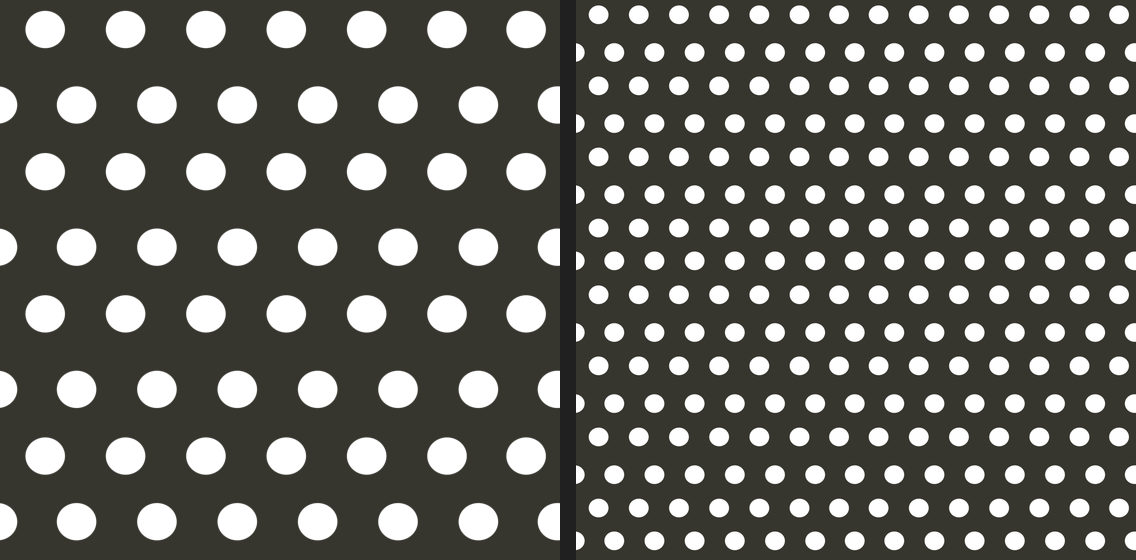
Left, the tile; right, the same tile 2 across and 2 down.
Reproduce this pattern procedurally as a WebGL 1 fragment shader.

```glsl
precision highp float;
// Staggered white polka dots on dark olive grey: four row pairs of seven dots.
// Each axis is cut into equal cells from a wrapped start; the last cell is
// slightly shorter so the rows close exactly on the canvas edges.

uniform vec2 u_resolution;

const vec3 GROUND = vec3(0.21, 0.21, 0.18);
const vec3 DOT = vec3(1.0);
const vec2 DOT_RADIUS = vec2(0.0353, 0.0333);

const float DOT_PITCH = 0.1435;     // seven dots across
const float PAIR_PITCH = 0.2539;    // four row pairs down
const float PAIR_START = -0.0059;
const float UPPER_ROW = 0.0586;     // upper row, from the top of its pair
const float ROW_GAP = 0.1348;       // upper to lower row
const float LAST_ROW_GAP = 0.1172;  // same, in the shorter last pair
const float UPPER_SHIFT = 0.0090;
const float LOWER_SHIFT = 0.0650;

// Signed offset from the centre of the nearest cell along a wrapped axis.
float cellOffset(float x, float start, float pitch) {
  float q = fract(x - start);
  float cellStart = floor(q / pitch) * pitch;
  float width = min(pitch, 1.0 - cellStart);
  return q - cellStart - 0.5 * width;
}

// Approximate signed distance to an axis-aligned ellipse.
float ellipseDistance(vec2 p, vec2 radius) {
  float k = length(p / radius);
  float slope = length(p / (radius * radius));
  return k * (k - 1.0) / max(slope, 0.001);
}

// Distance to the closest dot of one row, given the height above that row.
float dotRow(float x, float y, float shift) {
  return ellipseDistance(vec2(cellOffset(x, shift, DOT_PITCH), y), DOT_RADIUS);
}

// Distance to the whole field; y runs downward from the top edge.
float dotField(vec2 p) {
  float q = fract(p.y - PAIR_START);
  float pair = floor(q / PAIR_PITCH);
  float y = q - pair * PAIR_PITCH - UPPER_ROW;
  float gap = mix(ROW_GAP, LAST_ROW_GAP, step(2.5, pair));
  return min(dotRow(p.x, y, UPPER_SHIFT), dotRow(p.x, y - gap, LOWER_SHIFT));
}

void main() {
  vec2 uv = gl_FragCoord.xy / u_resolution;
  float d = dotField(vec2(uv.x, 1.0 - uv.y));

  // Edge softness of about one pixel
  float soft = max(0.0014, 0.75 / min(u_resolution.x, u_resolution.y));
  float cover = 1.0 - smoothstep(-soft, soft, d);
  gl_FragColor = vec4(mix(GROUND, DOT, cover), 1.0);
}
```
